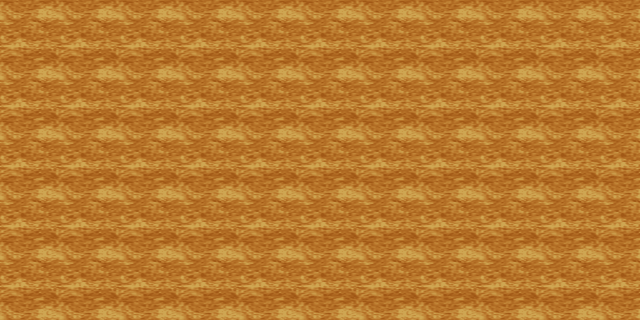
Write a Shadertoy shader that draws this texture.

```glsl
// Repeating amber wood veneer: square tiles hold two staggered planks, each with
// a pale band. Wrapped value noise makes fibres and bends sparse growth lines,
// wrapped cellular noise adds dark pores; one tone picks from a colour ramp.

const float TAU = 6.2831853;
const vec2 REPEATS = vec2(10.6667, 5.3333);  // tiles across and down
const float SEAM_SHIFT = 0.04;               // first seam, in tiles from the left
const vec2 BROAD_CELLS = vec2(4.0, 12.0);
const vec2 FIBRE_CELLS = vec2(9.0, 26.0);
const vec2 FINE_CELLS = vec2(24.0, 42.0);
const vec2 PORE_CELLS = vec2(7.0, 21.0);

const vec3 DARK_WOOD = vec3(0.63, 0.345, 0.085);
const vec3 MID_WOOD = vec3(0.73, 0.468, 0.172);
const vec3 PALE_WOOD = vec3(0.81, 0.65, 0.32);

const float BASE_TONE = 0.50;
const float BAND_WIDTH = 0.15;               // in plank heights
const float BAND_GAIN = 0.46;
const float WEAK_BAND = 0.75;                // band strength of the second plank
const float SHADE_GAIN = 0.09;
const float BROAD_GAIN = 0.30;
const float FIBRE_GAIN = 0.50;
const float FINE_GAIN = 0.62;
const float PORE_GAIN = 0.26;
const float LINE_GAIN = 0.22;
const float LINE_COUNT = 12.0;
const float LINE_WANDER = 2.2;
const float BEND = 0.010;
const float SEAM_SOFTNESS = 0.03;

vec2 hash22(vec2 p) {
    vec3 h = fract(p.xyx * vec3(0.1031, 0.1030, 0.0973));
    h += dot(h, h.yzx + 33.33);
    return fract((h.xx + h.yz) * h.zy);
}

// Smooth noise that wraps at the tile edges, -0.5 to 0.5.
float fibreNoise(vec2 p, vec2 cells, float seed) {
    vec2 cell = floor(p * cells);
    vec2 f = fract(p * cells);
    f = f * f * (3.0 - 2.0 * f);
    vec2 lo = mod(cell, cells) + seed;
    vec2 hi = mod(cell + 1.0, cells) + seed;
    float top = mix(hash22(lo).x, hash22(vec2(hi.x, lo.y)).x, f.x);
    float bottom = mix(hash22(vec2(lo.x, hi.y)).x, hash22(hi).x, f.x);
    return mix(top, bottom, f.y) - 0.5;
}

// Distance to the nearest scattered point; wraps at the tile edges.
float cellular(vec2 p, vec2 cells, float seed) {
    vec2 cell = floor(p * cells);
    vec2 local = fract(p * cells);
    float nearest = 4.0;
    for (int y = -1; y <= 1; y++) {
        for (int x = -1; x <= 1; x++) {
            vec2 offset = vec2(x, y);
            vec2 point = offset + hash22(mod(cell + offset, cells) + seed);
            nearest = min(nearest, length(point - local));
        }
    }
    return nearest;
}

// Thin dark growth lines, bent by noise and broken up by a mask.
float growthLines(vec2 p) {
    float wander = LINE_WANDER * fibreNoise(p, vec2(5.0, 6.0), 53.0);
    float wave = sin(TAU * (LINE_COUNT * p.y + wander));
    float mask = smoothstep(-0.05, 0.15, fibreNoise(p, vec2(6.0, 10.0), 91.0));
    return smoothstep(0.35, 0.95, wave) * mask;
}

// Pale band of one plank, swelling to the right and stopping at the seam.
float paleBand(vec2 plank) {
    float d = (plank.y - 0.5) / BAND_WIDTH;
    float light = smoothstep(0.35, 0.65, plank.x)
                * (1.0 - smoothstep(1.0 - SEAM_SOFTNESS, 1.0, plank.x));
    return exp(-d * d) * mix(0.30, 1.0, light);
}

void mainImage(out vec4 fragColor, in vec2 fragCoord) {
    // Tiles start at the top, with the seams slightly right of the left edge.
    vec2 uv = fragCoord / iResolution.xy;
    vec2 tile = vec2(uv.x, 1.0 - uv.y) * REPEATS;
    tile = fract(tile - vec2(SEAM_SHIFT, 0.0));

    // The second plank is shifted sideways by half a tile.
    float row = floor(tile.y * 2.0);
    vec2 plank = fract(vec2(tile.x + 0.5 * row, tile.y * 2.0));

    vec2 bent = tile + vec2(0.0, BEND * sin(TAU * (2.0 * tile.x + tile.y)));
    float pores = 1.0 - smoothstep(0.12, 0.42, cellular(bent, PORE_CELLS, 3.0));

    float tone = BASE_TONE
               + BAND_GAIN * paleBand(plank) * mix(1.0, WEAK_BAND, row)
               - SHADE_GAIN * cos(TAU * plank.y)
               + BROAD_GAIN * fibreNoise(bent, BROAD_CELLS, 11.0)
               + FIBRE_GAIN * fibreNoise(bent, FIBRE_CELLS, 37.0)
               + FINE_GAIN * fibreNoise(bent, FINE_CELLS, 71.0)
               - PORE_GAIN * pores
               - LINE_GAIN * growthLines(bent);
    tone = clamp(tone, 0.0, 1.0);

    vec3 color = mix(DARK_WOOD, MID_WOOD, min(tone * 2.0, 1.0));
    color = mix(color, PALE_WOOD, max(tone * 2.0 - 1.0, 0.0));
    fragColor = vec4(color, 1.0);
}
```
